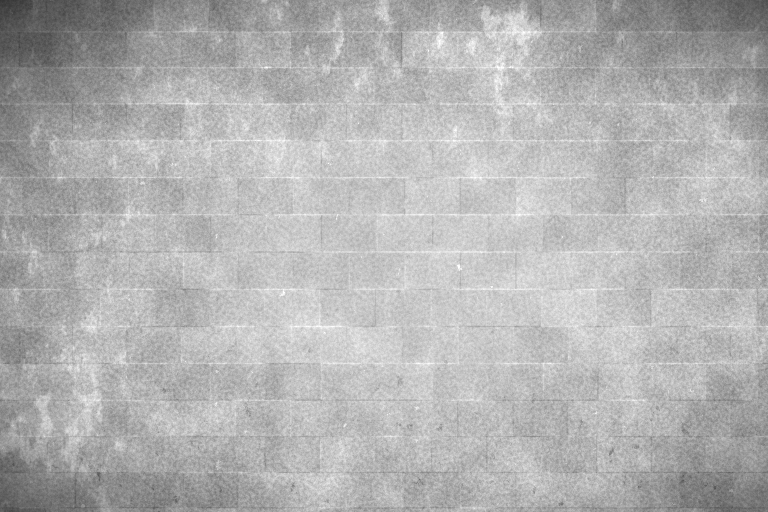
Give the GLSL for this texture, as a Shadertoy shader.

```glsl
#define COLUMNS 13.8
#define ROWS 13.73
#define ROW_OFFSET 0.107
#define LENS_BULGE 0.085
#define JOINT_WIDTH 0.0028
#define BASE_TONE 0.785
#define BLOCK_VARIATION 0.07
#define CLOUD_STRENGTH 0.145
#define GRAIN_STRENGTH 0.118
#define STAIN_STRENGTH 0.19
#define VIGNETTE 1.85
#define LIGHT_CENTER vec2(0.54, 0.47)

float hash(vec2 p) {
    vec3 q = fract(p.xyx * vec3(0.1031, 0.1030, 0.0973));
    q += dot(q, q.yzx + 33.33);
    return fract((q.x + q.y) * q.z);
}

vec2 gradient(vec2 cell) {
    float angle = 6.28318 * hash(cell);
    return vec2(cos(angle), sin(angle));
}

float gradientNoise(vec2 p) {
    vec2 i = floor(p), f = p - i;
    vec2 u = f * f * f * (f * (f * 6.0 - 15.0) + 10.0);
    vec2 e = vec2(1.0, 0.0);
    float low = mix(dot(gradient(i), f), dot(gradient(i + e.xy), f - e.xy), u.x);
    float high = mix(dot(gradient(i + e.yx), f - e.yx), dot(gradient(i + e.xx), f - e.xx), u.x);
    return mix(low, high, u.y);
}

float fbm(vec2 p) {
    float sum = 0.0, amplitude = 1.0;
    for (int i = 0; i < 5; i++) {
        sum += amplitude * gradientNoise(p);
        p = mat2(1.6, 1.2, -1.2, 1.6) * p + 17.3;
        amplitude *= 0.65;
    }
    return sum;
}

// Coverage of a thin line at the given distance, in canvas heights
float line(float distance, float width) {
    float blur = 0.75 / iResolution.y;
    return 1.0 - smoothstep(0.5 * width - blur, 0.5 * width + blur, abs(distance));
}

void mainImage(out vec4 fragColor, in vec2 fragCoord) {
    vec2 uv = fragCoord / iResolution.xy;
    float aspect = iResolution.x / iResolution.y;
    vec2 p = vec2(uv.x * aspect, uv.y);

    // Running bond with straight courses, slightly tighter toward the borders
    vec2 centered = uv - 0.5;
    vec2 wobble = 0.0006 * vec2(gradientNoise(p * 45.0), gradientNoise(p * 45.0 + 71.0));
    vec2 wall = (centered * (1.0 + LENS_BULGE * centered * centered) + wobble) * vec2(COLUMNS, ROWS);
    wall += vec2(20.65, 7.0 - ROW_OFFSET);
    float row = floor(wall.y);
    wall.x += 0.5 * mod(row, 2.0) + 0.06 * (hash(vec2(row, 5.0)) - 0.5);
    vec2 block = floor(wall);
    vec2 toJoint = (fract(wall + 0.5) - 0.5) / vec2(COLUMNS / aspect, ROWS);

    // Block tone, mottling and grain, all rougher away from the light
    vec2 fromCenter = uv - LIGHT_CENTER;
    float outer = smoothstep(0.1, 0.5, length(fromCenter));
    float clouds = fbm(p * 3.5 + 4.0);
    float mottling = fbm(p * vec2(16.0, 13.0) + 31.0);
    float grain = fbm(mat2(0.8, 0.6, -0.6, 0.8) * p * 150.0);
    float tone = BASE_TONE + BLOCK_VARIATION * (0.8 + 0.7 * outer) * (hash(block + 40.0) - 0.5);
    tone += CLOUD_STRENGTH * (clouds * mix(0.25, 0.8, outer) + mottling * mix(0.25, 0.6, outer));
    tone += GRAIN_STRENGTH * mix(0.75, 1.2, outer) * grain;

    // Pale ragged runs, strongest near the top and the left side
    float wornArea = max(smoothstep(0.6, 1.0, uv.y), smoothstep(0.35, 0.0, uv.x));
    float runs = fbm(p * vec2(22.0, 12.0) + 83.0) + 0.6 * clouds;
    tone += STAIN_STRENGTH * smoothstep(0.25, 0.8, runs) * mix(0.15, 1.0, wornArea);

    // Chipped light flecks and dark pits
    float flecks = fbm(p * vec2(34.0, 27.0) + 140.0);
    tone += 0.16 * smoothstep(0.72, 0.92, flecks);
    tone -= 0.15 * smoothstep(0.5, 0.9, -flecks) * (0.4 + smoothstep(0.5, 0.0, uv.y));

    // Course joints: chalky above, shadowed below, with a faint dusty fringe
    float courseId = floor(wall.y + 0.5);
    float chalk = gradientNoise(vec2(p.x * 7.0, courseId * 7.37)) + 0.9 * (uv.y - 0.33);
    float courseTone = mix(-0.11, 0.10, smoothstep(-0.14, 0.14, chalk));
    float courseWear = smoothstep(-0.8, 0.1, gradientNoise(vec2(p.x * 16.0, courseId * 3.71)));
    tone += courseTone * courseWear * line(toJoint.y, JOINT_WIDTH);
    tone += 0.02 * exp(-abs(toJoint.y) / 0.006);

    // Side joints: fainter, each with its own wear
    vec2 sideId = vec2(floor(wall.x + 0.5), row);
    float sideTone = mix(-0.10, 0.07, step(0.55, hash(sideId + 90.0)));
    float sideWear = mix(0.3, 1.0, hash(sideId + 60.0)) * smoothstep(-0.5, 0.2, gradientNoise(p * 30.0));
    tone += sideTone * sideWear * line(toJoint.x, JOINT_WIDTH);

    // Light falls off toward the corners
    tone *= 1.0 - VIGNETTE * pow(dot(fromCenter, fromCenter), 1.65);

    fragColor = vec4(vec3(clamp(tone, 0.0, 1.0)), 1.0);
}
```
